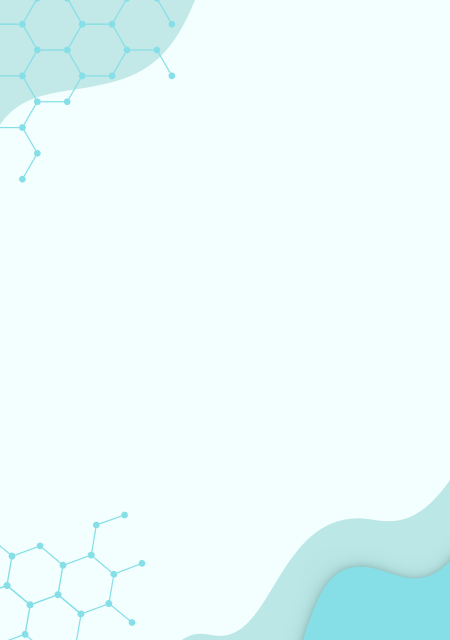
Give the GLSL for this background, as a WebGL 1 fragment shader.

```glsl
precision highp float;
// Pale page with soft wave shapes in two corners and two honeycomb molecules.
// Waves are signed distances to cubic curves; molecules are folded hexagon
// rings placed on a lattice, with a few loose bonds attached.

uniform vec2 u_resolution;

const vec2 PAGE = vec2(542.0, 768.0);
const vec3 PAPER = vec3(0.953, 1.0, 1.0);
const vec3 TOP_WAVE = vec3(0.765, 0.91, 0.91);
const vec3 PALE_WAVE = vec3(0.733, 0.908, 0.906);
const vec3 AQUA = vec3(0.525, 0.875, 0.905);
const vec3 SHADOW = vec3(0.5, 0.66, 0.66);
const float BOND_LENGTH = 35.9;
const float SIXTH_TURN = 1.0471976;

// Signed distance to a curve running left to right, positive below it.
// Beyond its ends the curve continues along its tangent.
float curveDistance(vec2 p, vec2 a, vec2 b, vec2 c, vec2 d) {
  float t = 0.5;
  float stepSize = 0.25;
  vec2 q;
  for (int i = 0; i < 16; i++) {
    q = mix(mix(mix(a, b, t), mix(b, c, t), t),
            mix(mix(b, c, t), mix(c, d, t), t), t);
    t += q.x < p.x ? stepSize : -stepSize;
    stepSize *= 0.5;
  }
  vec2 tangent = normalize(mix(mix(b - a, c - b, t), mix(c - b, d - c, t), t));
  vec2 offset = p - q;
  return offset.y * tangent.x - offset.x * tangent.y;
}

float topWave(vec2 p) {
  return p.x < 120.0
    ? curveDistance(p, vec2(0, 150), vec2(27, 108), vec2(78, 112), vec2(120, 102))
    : curveDistance(p, vec2(120, 102), vec2(182, 90), vec2(209, 62), vec2(235, 0));
}

float paleWave(vec2 p) {
  if (p.x < 265.0)
    return curveDistance(p, vec2(219, 768), vec2(238, 755), vec2(251, 763), vec2(265, 763));
  if (p.x < 432.0)
    return curveDistance(p, vec2(265, 763), vec2(328, 763), vec2(336, 622), vec2(432, 622));
  return curveDistance(p, vec2(432, 622), vec2(460, 622), vec2(494, 644), vec2(542, 576));
}

float aquaWave(vec2 p) {
  return p.x < 435.0
    ? curveDistance(p, vec2(365, 768), vec2(384, 706), vec2(400, 680), vec2(435, 680))
    : curveDistance(p, vec2(435, 680), vec2(470, 680), vec2(501, 716), vec2(542, 673));
}

// Thin line with a round atom at each end.
float bond(vec2 p, vec2 a, vec2 b) {
  vec2 ab = b - a;
  float along = clamp(dot(p - a, ab) / dot(ab, ab), 0.0, 1.0);
  float line = length(p - a - ab * along) - 0.75;
  float atoms = min(length(p - a), length(p - b)) - 4.0;
  return min(line, atoms);
}

// Six bonds in a ring, folded into one half sector.
float hexRing(vec2 p, float turn) {
  float angle = atan(p.y, p.x) - turn;
  angle = abs(mod(angle + 0.5 * SIXTH_TURN, SIXTH_TURN) - 0.5 * SIXTH_TURN);
  vec2 q = length(p) * vec2(cos(angle), sin(angle));
  return bond(q, vec2(BOND_LENGTH, 0.0), BOND_LENGTH * vec2(0.5, 0.8660254));
}

float topMolecule(vec2 p) {
  float d = 1e4;
  for (int col = 0; col < 3; col++) {
    for (int row = 0; row < 3; row++) {
      if (row == 2 && col > 0) continue;
      float c = float(col);
      vec2 center = vec2(9.0 + 54.0 * c, -2.0 + 62.0 * float(row) + 31.0 * mod(c, 2.0));
      d = min(d, hexRing(p - center, 0.0));
    }
  }
  // Loose bonds
  d = min(d, bond(p, vec2(153, 60), vec2(189, 60)));
  d = min(d, bond(p, vec2(189, 60), vec2(207, 91)));
  d = min(d, bond(p, vec2(189, -2), vec2(207, 29)));
  d = min(d, bond(p, vec2(27, 153), vec2(45, 184)));
  return min(d, bond(p, vec2(45, 184), vec2(27, 215)));
}

float bottomMolecule(vec2 p) {
  float d = 1e4;
  for (int row = 0; row < 2; row++) {
    for (int col = 0; col < 3; col++) {
      if (row == 1 && col == 0) continue;
      vec2 center = vec2(-19.3, 679.5) + float(col) * vec2(61.4, 11.0)
                  + float(row) * vec2(-39.5, 47.5);
      d = min(d, hexRing(p - center, -0.352));
    }
  }
  // Loose bonds
  d = min(d, bond(p, vec2(110, 666), vec2(116, 630)));
  d = min(d, bond(p, vec2(116, 630), vec2(150, 618)));
  d = min(d, bond(p, vec2(137, 689), vec2(171, 676)));
  return min(d, bond(p, vec2(131, 724), vec2(159, 747)));
}

float cover(float d, float pixel) {
  return clamp(0.5 - d / pixel, 0.0, 1.0);
}

void main() {
  // Page units, measured down from the top left corner
  vec2 p = gl_FragCoord.xy / u_resolution * PAGE;
  p.y = PAGE.y - p.y;
  float pixel = PAGE.y / u_resolution.y;

  // Waves, with a soft shadow around the front one
  vec3 color = mix(PAPER, TOP_WAVE, cover(topWave(p), pixel));
  float pale = cover(-paleWave(p), pixel);
  float front = -aquaWave(p);
  color = mix(color, PALE_WAVE, pale);
  color = mix(color, SHADOW, 0.55 * pale * exp(-max(front, 0.0) / 6.0));
  color = mix(color, AQUA, cover(front, pixel));

  // Molecules
  float molecules = min(topMolecule(p), bottomMolecule(p));
  color = mix(color, AQUA, cover(molecules, pixel));
  gl_FragColor = vec4(color, 1.0);
}
```
